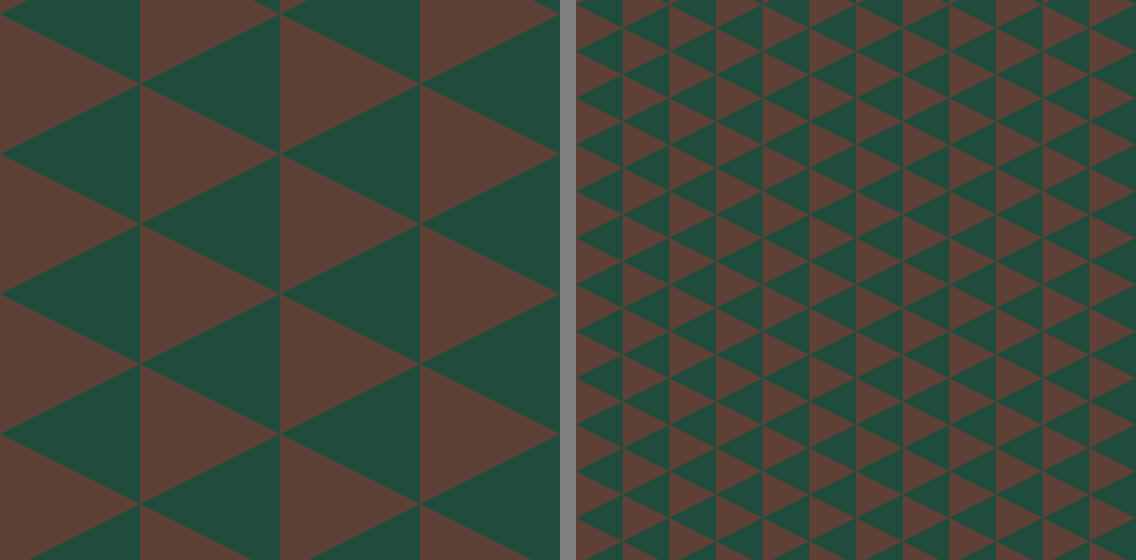
Left, the tile; right, the same tile 3 across and 3 down.
A three.js fragment shader for this pattern:

```glsl
varying vec2 vUv;

const vec3 BROWN = vec3(0.37, 0.25, 0.21);
const vec3 GREEN = vec3(0.12, 0.30, 0.24);
const float REPEATS = 4.0;       // columns across and triangles per column
const float VERTEX_SHIFT = 0.1;  // vertical phase, in cells
const float EDGE = 0.001;        // half width of edge smoothing, in canvas units

// Signed distance in cells, positive inside triangles pointing right.
float triangleField(vec2 cell) {
  float column = floor(cell.x);
  float across = fract(cell.x);
  float offAxis = abs(fract(cell.y + 0.5 * column) - 0.5);

  // Sloping sides, scaled to true distance
  float slope = (0.5 * (1.0 - across) - offAxis) / length(vec2(0.5, 1.0));

  // Upright bases on the column borders
  return slope > 0.0 ? min(slope, across) : max(slope, across - 1.0);
}

void main() {
  vec2 cell = vUv * REPEATS + vec2(0.0, VERTEX_SHIFT);
  float dist = triangleField(cell) / REPEATS;
  float coverage = clamp(0.5 + 0.5 * dist / EDGE, 0.0, 1.0);
  gl_FragColor = vec4(mix(GREEN, BROWN, coverage), 1.0);
}
```
